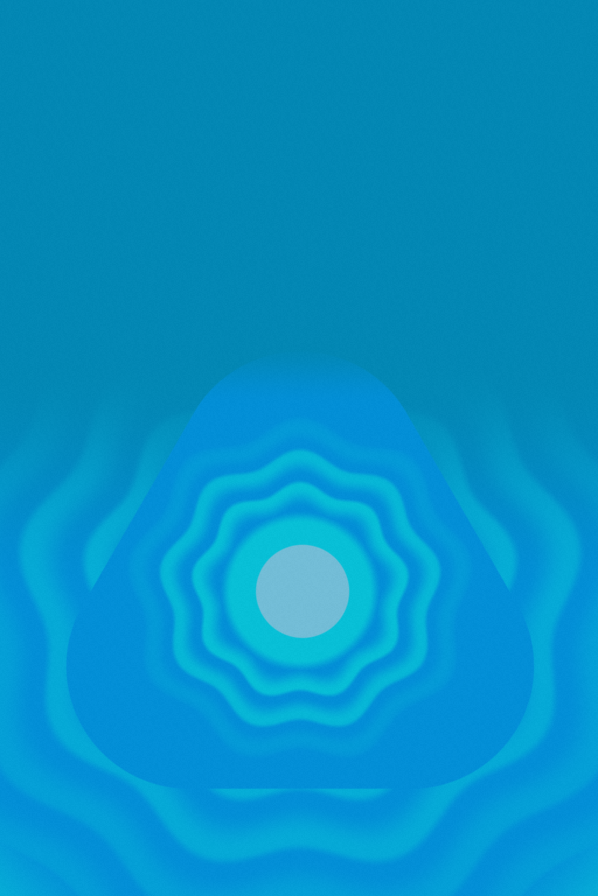
Give the GLSL for this background, as a Shadertoy shader.

```glsl
// A pale disc inside scalloped ripples, set in a soft rounded triangle.
// Larger ripples of the same kind spread behind it under a teal haze.
// Polar sawtooth waves make the ripples; a distance function cuts the triangle.

const vec3 TEAL = vec3(0.01, 0.53, 0.705);
const vec3 BLUE = vec3(0.01, 0.56, 0.84);
const vec3 CYAN = vec3(0.03, 0.75, 0.84);
const vec3 PALE = vec3(0.45, 0.74, 0.84);

float hash(vec2 p) {
    return fract(sin(dot(p, vec2(12.9898, 78.233))) * 43758.5453);
}

// Falls smoothly from 1 at lo to 0 at hi
float fall(float lo, float hi, float x) {
    return 1.0 - smoothstep(lo, hi, x);
}

// Signed distance to an equilateral triangle with rounded corners
float roundedTriangle(vec2 p, float halfSide, float radius) {
    float k = sqrt(3.0);
    p.x = abs(p.x) - halfSide;
    p.y += halfSide / k;
    if (p.x + k * p.y > 0.0) p = vec2(p.x - k * p.y, -k * p.x - p.y) * 0.5;
    p.x -= clamp(p.x, -2.0 * halfSide, 0.0);
    return -length(p) * sign(p.y) - radius;
}

// Radius bent into equal lobes, the first one pointing up
float lobedRadius(vec2 p, float lobes, float depth) {
    return length(p) / (1.0 + depth * cos(lobes * atan(p.x, p.y)));
}

// Ripple brightness: slow rise outward, then a quick soft drop
float ripple(float radius, float start, float spacing) {
    float phase = fract((radius - start) / spacing);
    return smoothstep(0.12, 0.75, phase) * fall(0.82, 1.0, phase);
}

// Ripples and haze behind the triangle
vec3 backdrop(vec2 p, float height) {
    float r = lobedRadius(p, 9.0, 0.05);
    float reach = mix(0.45, 1.0, fall(0.36, 0.60, r));
    float light = 0.62 * ripple(r, 0.254, 0.1036) * reach;
    float corner = 0.65 * smoothstep(0.59, 0.74, length(p)) * fall(0.12, 0.35, height);
    light = max(light, corner) * fall(0.55, 0.90, height);
    vec3 base = mix(BLUE, TEAL, smoothstep(0.48, 0.88, height));
    return mix(base, CYAN, light);
}

// Ripples and central glow inside the triangle
vec3 panel(vec2 p, float height) {
    float r = lobedRadius(p, 9.0, 0.05);
    float rings = ripple(r, 0.127, 0.0518) * fall(0.19, 0.30, r);
    rings *= step(0.127, r);
    float glow = fall(0.115, 0.136, length(p));
    vec3 base = mix(BLUE, TEAL, smoothstep(0.82, 0.93, height));
    return mix(base, CYAN, max(rings * 0.95, glow));
}

void mainImage(out vec4 fragColor, in vec2 fragCoord) {
    // Canvas units: width 1, height 1.5
    vec2 p = fragCoord / iResolution.xy * vec2(1.0, 1.5);
    float soft = 1.5 / iResolution.y;
    vec2 center = vec2(0.502, 0.510);

    vec3 color = backdrop(p - center, p.y);

    // Triangle
    float triangle = roundedTriangle(p - vec2(0.502, 0.492), 0.186, 0.205);
    color = mix(color, panel(p - center, p.y), fall(-soft, soft, triangle));

    // Disc
    float disc = length(p - vec2(0.506, 0.510)) - 0.078;
    color = mix(color, PALE, fall(-soft, soft, disc));

    // Fine grain
    color += (hash(floor(p * 512.0)) - 0.5) * 0.014;
    fragColor = vec4(clamp(color, 0.0, 1.0), 1.0);
}
```
